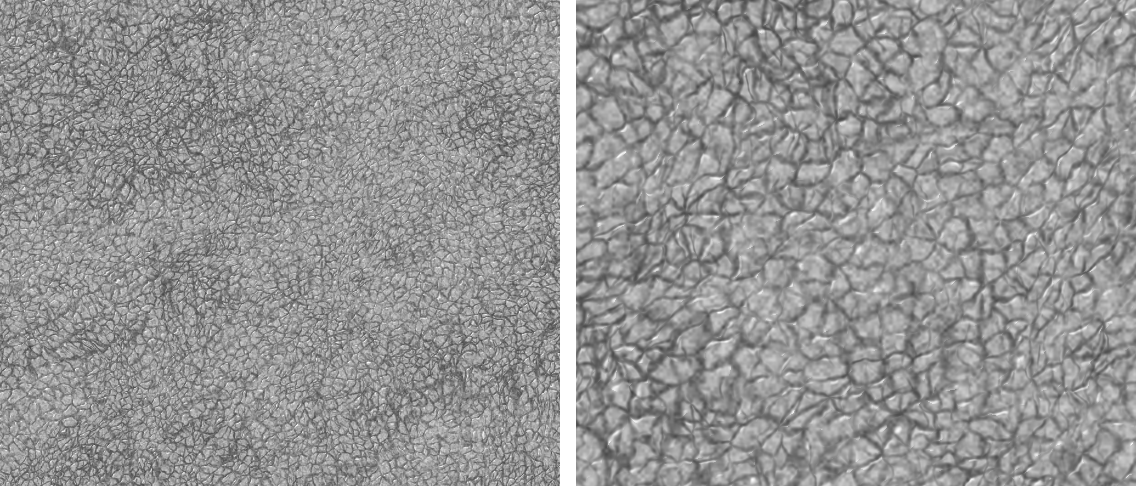
Left, the full canvas; right, a detail of the centre.
Give the GLSL for this texture, as a WebGL 1 fragment shader.

```glsl
precision highp float;

uniform vec2 u_resolution;

const float PLATEAU_TONE = 0.685;
const float GROOVE_TONE = 0.375;
const float GRAIN_ANGLE = 0.62;
const float CROSS_ANGLE = 1.75;
const vec2 LIGHT_DIR = vec2(-0.6, 0.8);

float hash(vec2 p) {
  vec3 q = fract(p.xyx * 0.1031);
  q += dot(q, q.yzx + 33.33);
  return fract((q.x + q.y) * q.z);
}

vec2 hash2(vec2 p) {
  return vec2(hash(p), hash(p + 57.3));
}

float noise(vec2 p) {
  vec2 i = floor(p);
  vec2 f = fract(p);
  f = f * f * (3.0 - 2.0 * f);
  return mix(mix(hash(i), hash(i + vec2(1.0, 0.0)), f.x),
             mix(hash(i + vec2(0.0, 1.0)), hash(i + 1.0), f.x), f.y);
}

float fbm(vec2 p) {
  float sum = 0.0;
  float amp = 0.53;
  for (int i = 0; i < 4; i++) {
    sum += amp * noise(p);
    p = p * 2.03 + 17.1;
    amp *= 0.5;
  }
  return sum;
}

vec2 warp(vec2 p, float amount) {
  return amount * (vec2(noise(p), noise(p + 41.7)) - 0.5);
}

vec2 turn(vec2 p, float angle) {
  float c = cos(angle);
  float s = sin(angle);
  return vec2(c * p.x + s * p.y, c * p.y - s * p.x);
}

// Voronoi cells: x is the distance to the nearest border, yz points to it
vec3 crackle(vec2 p) {
  vec2 cell = floor(p);
  vec2 f = fract(p);
  vec2 nearest = vec2(0.0);
  float best = 8.0;
  for (int j = -1; j <= 1; j++) {
    for (int i = -1; i <= 1; i++) {
      vec2 o = vec2(float(i), float(j));
      vec2 r = o + hash2(cell + o) - f;
      float d = dot(r, r);
      if (d < best) { best = d; nearest = r; }
    }
  }
  vec3 border = vec3(8.0, 0.0, 0.0);
  for (int j = -2; j <= 2; j++) {
    for (int i = -2; i <= 2; i++) {
      vec2 o = vec2(float(i), float(j));
      vec2 r = o + hash2(cell + o) - f;
      vec2 gap = r - nearest;
      if (dot(gap, gap) > 0.0001) {
        vec2 n = normalize(gap);
        float d = dot(0.5 * (r + nearest), n);
        if (d < border.x) border = vec3(d, n);
      }
    }
  }
  return border;
}

float groove(float d, float width) {
  return 1.0 - smoothstep(0.0, width, d);
}

// Long thin creases: a noise contour of even width in canvas units
float crease(vec2 p, float angle, vec2 scale, float width) {
  vec2 q = turn(p, angle) * scale;
  float n = noise(q);
  vec2 slope = vec2(noise(q + vec2(0.02, 0.0)) - n, noise(q + vec2(0.0, 0.02)) - n) / 0.02;
  return groove(abs(n - 0.5) / (length(slope * scale) + 4.0), width);
}

void main() {
  vec2 p = gl_FragCoord.xy / u_resolution.y;
  float pixel = 1.0 / u_resolution.y;
  vec2 w = p + warp(p * 5.0, 0.06) + warp(p * 19.0, 0.016);
  w += warp(p * 85.0, 0.006) + warp(p * 210.0, 0.0025);

  // Regions where the skin is wrinkled or smooth
  float wrinkle = smoothstep(0.25, 0.75, fbm(turn(p, GRAIN_ANGLE) * vec2(4.5, 7.0) + 8.4));
  float patchy = noise(p * 26.0 + 5.0);

  // Two sets of grain cells with different directions
  vec3 coarse = crackle(turn(w, GRAIN_ANGLE) * vec2(50.0, 64.0));
  vec3 fine = crackle(turn(w, CROSS_ANGLE) * vec2(56.0, 88.0) + 31.0);
  float coarseLine = groove(coarse.x, max(0.20, 75.0 * pixel));
  float fineLine = groove(fine.x, max(0.20, 84.0 * pixel));
  coarseLine *= mix(0.72, 0.95, wrinkle) * smoothstep(-0.25, 0.7, noise(p * 75.0));
  fineLine *= (0.22 + 0.3 * wrinkle + 0.35 * patchy) * smoothstep(0.05, 0.7, noise(p * 80.0 + 13.0));

  float creases = max(crease(w, GRAIN_ANGLE, vec2(7.0, 27.0), 0.0034),
                      crease(w + 3.0, CROSS_ANGLE, vec2(8.0, 25.0), 0.0032));
  creases *= 0.3 + 0.55 * wrinkle;

  float depth = 1.0 - (1.0 - coarseLine) * (1.0 - fineLine) * (1.0 - creases);
  float tone = mix(PLATEAU_TONE, GROOVE_TONE, depth);

  // Lit rims beside the grooves, broken into specks
  float rim = smoothstep(0.06, 0.18, coarse.x) * groove(coarse.x - 0.18, 0.16);
  float facing = max(dot(turn(coarse.yz, -GRAIN_ANGLE), LIGHT_DIR), 0.0);
  float speck = smoothstep(0.5, 0.85, noise(p * 180.0 + 9.0));
  tone += 0.24 * rim * facing * speck;

  // Slight broad shading and fine surface grain
  tone += 0.02 * (0.5 - wrinkle);
  tone += 0.12 * (noise(p * 210.0) - 0.5) + 0.16 * (noise(p * 400.0 + 3.0) - 0.5);
  gl_FragColor = vec4(vec3(clamp(tone, 0.0, 1.0)), 1.0);
}
```
